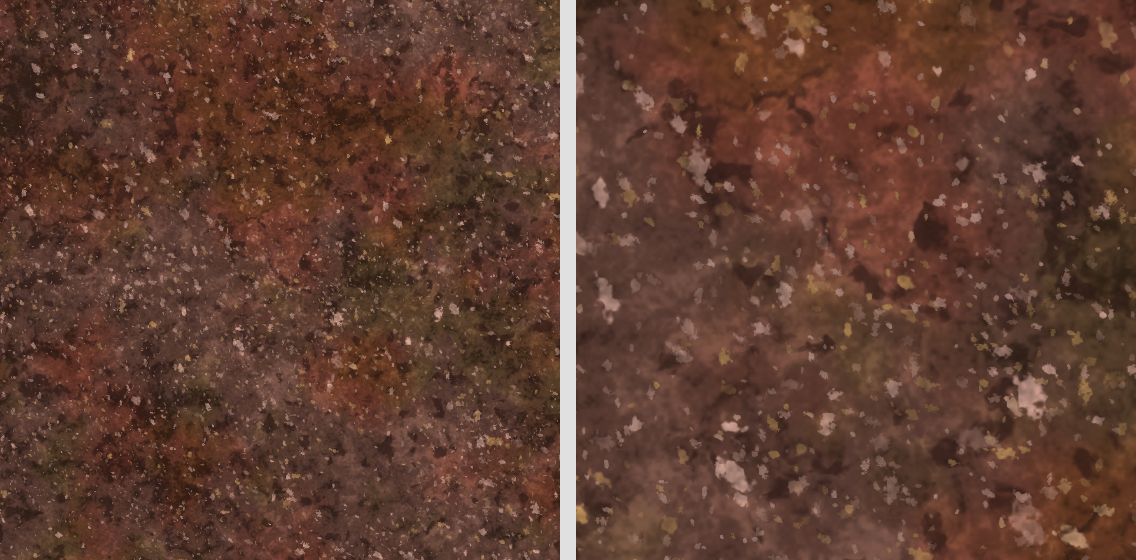
Left, the full canvas; right, a detail of the centre.
Write a three.js fragment shader that draws this texture.

```glsl
// Rusty red-brown earth with ragged clumps, fine grit and scattered pale mineral flecks.
varying vec2 vUv;

float hash(vec2 p) {
  vec3 q = fract(p.xyx * 0.1031);
  q += dot(q, q.yzx + 33.33);
  return fract((q.x + q.y) * q.z);
}

float noise(vec2 p) {
  vec2 cell = floor(p);
  vec2 f = fract(p);
  f = f * f * (3.0 - 2.0 * f);
  float low = mix(hash(cell), hash(cell + vec2(1.0, 0.0)), f.x);
  float high = mix(hash(cell + vec2(0.0, 1.0)), hash(cell + 1.0), f.x);
  return mix(low, high, f.y);
}

// Layered noise, turned at each octave to hide the lattice
float fbm(vec2 p) {
  float sum = 0.0;
  float weight = 0.533;
  for (int i = 0; i < 4; i++) {
    sum += weight * noise(p);
    p = mat2(0.8, 0.6, -0.6, 0.8) * p * 2.03 + 17.3;
    weight *= 0.5;
  }
  return sum;
}

// Leaning, chipped grains gathered in clusters: x = coverage, y = tint
vec2 flecks(vec2 uv, float cells, float share) {
  vec2 p = uv * cells;
  float ragged = 0.9 * (noise(p * 5.0) - 0.5) + 0.5 * (noise(p * 11.0) - 0.5);
  vec2 result = vec2(0.0);
  for (int y = -1; y <= 1; y++) {
    for (int x = -1; x <= 1; x++) {
      vec2 cell = floor(p) + vec2(float(x), float(y));
      vec2 center = cell + vec2(hash(cell + 3.7), hash(cell + 41.2));
      float cluster = smoothstep(0.25, 0.8, noise(center / cells * 6.0 + cells));
      float present = step(hash(cell + 87.1), share * (0.15 + 1.4 * cluster));

      float angle = -0.95 + 1.9 * (hash(cell + 19.4) - 0.5);
      vec2 along = vec2(cos(angle), sin(angle));
      vec2 d = p - center;
      float size = mix(0.13, 0.36, pow(hash(cell + 63.8), 2.0));
      float stretch = mix(1.0, 2.2, hash(cell + 29.6));
      vec2 q = vec2(dot(d, along) / stretch, dot(d, vec2(-along.y, along.x)));

      float shape = 1.0 - smoothstep(0.55, 1.15, length(q) / size + ragged);
      float cover = present * shape * mix(0.3, 0.95, hash(cell + 51.3));
      if (cover > result.x) result = vec2(cover, hash(cell + 72.9));
    }
  }
  return result;
}

vec3 addFlecks(vec3 ground, vec2 grain, float shade) {
  vec3 pinkGrey = vec3(0.73, 0.57, 0.52);
  vec3 ochre = vec3(0.66, 0.50, 0.31);
  vec3 tint = mix(pinkGrey, ochre, smoothstep(0.55, 0.8, grain.y));
  return mix(ground, tint * shade, grain.x);
}

void main() {
  vec2 uv = vUv;

  // Ragged warp breaks up the outlines of the clumps
  vec2 warp = vec2(fbm(uv * 38.0), fbm(uv * 38.0 + 61.0)) - 0.5;
  vec2 p = uv + 0.022 * warp;

  // Tone from broad patches down to grit
  float broad = fbm(uv * 3.2 + 8.4) - 0.5;
  float clump = fbm(p * 24.0 + 31.0) - 0.5;
  float crumb = fbm(p * 75.0 + 5.0) - 0.5;
  float grit = noise(uv * 240.0) * 0.6 + noise(uv * 390.0 + 9.0) * 0.4 - 0.5;
  float tone = 0.5 + 0.6 * broad + 0.6 * clump + 0.6 * crumb + 0.32 * grit;

  vec3 umber = vec3(0.20, 0.115, 0.09);
  vec3 rust = vec3(0.36, 0.215, 0.175);
  vec3 clay = vec3(0.52, 0.32, 0.26);
  vec3 color = mix(umber, rust, smoothstep(0.1, 0.52, tone));
  color = mix(color, clay, smoothstep(0.48, 0.92, tone));

  // Drifts of red iron, dull grey and olive brown
  float iron = smoothstep(0.35, 0.68, fbm(p * 6.0 + 47.0));
  color *= mix(vec3(0.94, 1.05, 1.10), vec3(1.09, 0.95, 0.90), iron);
  float olive = smoothstep(0.5, 0.72, fbm(p * 9.0 + 92.0));
  color *= mix(vec3(1.0), vec3(0.96, 1.04, 0.82), olive);

  // Small dark pits
  float pit = smoothstep(0.61, 0.76, fbm(p * 46.0 + 120.0));
  color = mix(color, vec3(0.17, 0.095, 0.08), 0.65 * pit);

  // Pale flecks from fine dust to coarse chips
  float shade = 0.95 + 0.5 * crumb + 0.35 * grit;
  color = addFlecks(color, flecks(uv, 130.0, 0.20), 0.85 * shade);
  color = addFlecks(color, flecks(uv + 0.37, 78.0, 0.20), 0.95 * shade);
  color = addFlecks(color, flecks(uv + 0.71, 44.0, 0.13), 1.05 * shade);

  gl_FragColor = vec4(color, 1.0);
}
```
